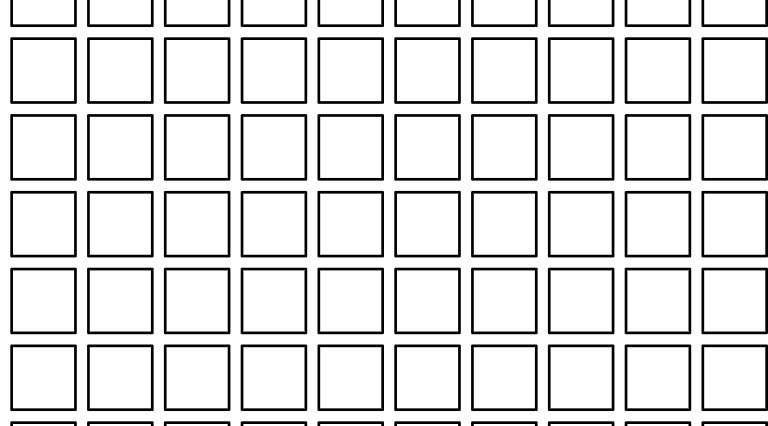
This pattern is drawn by a WebGL 1 fragment shader. Its source:

```glsl
precision highp float;

uniform vec2 u_resolution;

const float COLUMNS = 10.0;                     // cells across the canvas width
const vec2 SQUARE_CENTER = vec2(0.567, 0.628);  // within a cell, in cell units
const float SQUARE_HALF = 0.4155;               // half side, to the line center
const float LINE_WIDTH = 0.035;
const vec3 PAPER = vec3(1.0);
const vec3 INK = vec3(0.0);

// Signed distance to a square centered on the origin
float squareDistance(vec2 p, float halfSide) {
    vec2 q = abs(p) - halfSide;
    return length(max(q, 0.0)) + min(max(q.x, q.y), 0.0);
}

void main() {
    // Square cells, sized by the canvas width
    float pixel = COLUMNS / u_resolution.x;
    vec2 grid = gl_FragCoord.xy * pixel;
    vec2 local = fract(grid - SQUARE_CENTER + 0.5) - 0.5;

    // Outline with rounded outer corners
    float outline = abs(squareDistance(local, SQUARE_HALF)) - 0.5 * LINE_WIDTH;
    float coverage = clamp(0.5 - outline / pixel, 0.0, 1.0);

    gl_FragColor = vec4(mix(PAPER, INK, coverage), 1.0);
}
```
